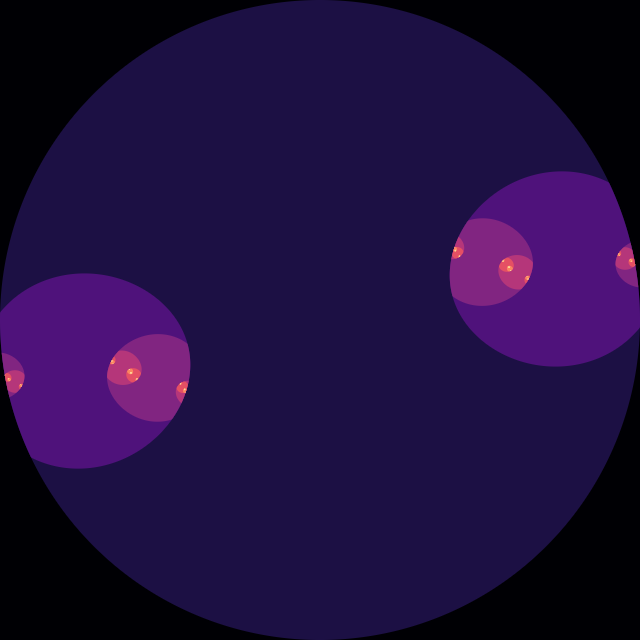
A Shadertoy shader for this background:

```glsl
const int LEVELS = 8;
const float ESCAPE_RADIUS = 2.0;
const vec2 JULIA_C = vec2(-2.47, -1.105);

// Dark violet to pale yellow, one colour per escape level
const vec3 LEVEL_COLORS[9] = vec3[9](
    vec3(0.000, 0.000, 0.016),
    vec3(0.110, 0.063, 0.267),
    vec3(0.310, 0.071, 0.482),
    vec3(0.506, 0.145, 0.506),
    vec3(0.710, 0.212, 0.478),
    vec3(0.898, 0.314, 0.392),
    vec3(0.984, 0.529, 0.380),
    vec3(0.996, 0.761, 0.529),
    vec3(0.988, 0.992, 0.749));

vec2 complexMul(vec2 a, vec2 b) {
    return vec2(a.x * b.x - a.y * b.y, a.x * b.y + a.y * b.x);
}

// Smooth inside mask of the escape disc, pulled back to the canvas
float discCoverage(vec2 z, vec2 derivative, float radius, float pixelSize) {
    float edgeDistance = (radius - length(z)) / max(length(derivative), 1e-6);
    return clamp(edgeDistance / pixelSize + 0.5, 0.0, 1.0);
}

// Nested escape bands of z -> z^2 + c
vec3 juliaBands(vec2 z, vec2 c, float radius, float pixelSize) {
    vec3 color = LEVEL_COLORS[0];
    vec2 derivative = vec2(1.0, 0.0);
    float coverage = 1.0;
    for (int level = 1; level <= LEVELS; level++) {
        coverage *= discCoverage(z, derivative, radius, pixelSize);
        if (coverage <= 0.0) break;
        color = mix(color, LEVEL_COLORS[level], coverage);
        derivative = 2.0 * complexMul(z, derivative);
        z = complexMul(z, z) + c;
    }
    return color;
}

void mainImage(out vec4 fragColor, in vec2 fragCoord) {
    // The escape disc fills the shorter side of the canvas
    float pixelSize = 2.0 * ESCAPE_RADIUS / min(iResolution.x, iResolution.y);
    vec2 z = (fragCoord - 0.5 * iResolution.xy) * pixelSize;
    fragColor = vec4(juliaBands(z, JULIA_C, ESCAPE_RADIUS, pixelSize), 1.0);
}
```
